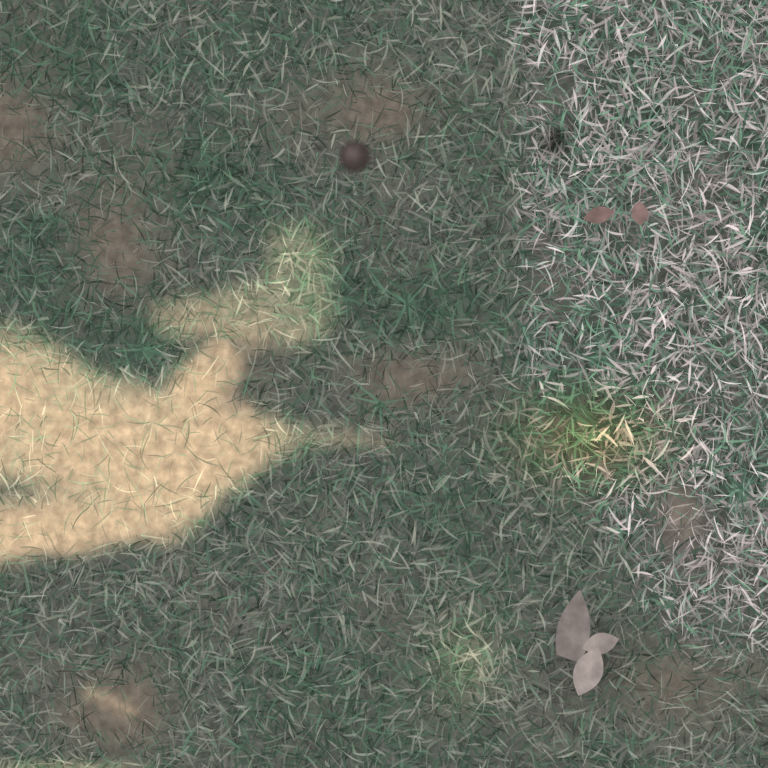
Give the GLSL for this texture, as a WebGL 1 fragment shader.

```glsl
precision highp float;
uniform vec2 u_resolution;

const int LAYERS = 15;
const int TUFT_BLADES = 11;
const float BLADE_WIDTH = .0016;
const vec3 SOIL = vec3(.45, .415, .375);
const vec3 THATCH = vec3(.36, .375, .345);
const vec3 GREEN = vec3(.285, .385, .315);
const vec3 STRAW = vec3(.50, .505, .465);
const vec3 PALE_STRAW = vec3(.58, .55, .535);
const vec3 DARK_GAP = vec3(.22, .245, .22);
const vec3 DRY_LEAF = vec3(.56, .52, .50);
const vec3 SUN = vec3(1.88, 1.78, 1.6);
const vec3 OPEN_SKY = vec3(1.14, 1.13, 1.15);

float hash(vec2 p) { return fract(sin(dot(p, vec2(127.1, 311.7))) * 43758.5); }

float corner(vec2 i, vec2 f, vec2 o) {
  float a = 6.2832 * hash(i + o);
  return dot(vec2(cos(a), sin(a)), f - o);
}

float gradientNoise(vec2 p) {
  vec2 i = floor(p), f = fract(p), u = f * f * (3. - 2. * f), e = vec2(1, 0);
  return mix(mix(corner(i, f, e.yy), corner(i, f, e), u.x),
             mix(corner(i, f, e.yx), corner(i, f, e.xx), u.x), u.y);
}

float fbm(vec2 p) {
  return gradientNoise(p) + .5 * gradientNoise(p * 2.1 + 7.) + .25 * gradientNoise(p * 4.3 + 3.);
}

// Capsule from s.xy to s.zw, radius ra to rb
float taper(vec2 p, vec4 s, float ra, float rb) {
  vec2 ab = s.zw - s.xy;
  float h = clamp(dot(p - s.xy, ab) / dot(ab, ab), 0., 1.);
  return length(p - s.xy - ab * h) - mix(ra, rb, h);
}

// Pointed leaf from s.xy to s.zw
float leaf(vec2 p, vec4 s, float w) {
  vec2 ab = s.zw - s.xy, q = p - s.xy;
  float h = dot(q, ab) / dot(ab, ab);
  return abs(q.x * ab.y - q.y * ab.x) / length(ab) - w * 4. * h * (1. - h);
}

float blob(vec2 p, float x, float y, float rx, float ry) {
  vec2 q = (p - vec2(x, y)) / vec2(rx, ry);
  return exp(-dot(q, q));
}

float cover(float d, float aa) { return clamp(.5 - d / aa, 0., 1.); }

float sunlight(vec2 p) {
  float d = taper(p, vec4(-.03, .42, .2, .4), .168, .105);
  d = min(d, taper(p, vec4(.2, .405, .36, .43), .1, .028));
  d = min(d, taper(p, vec4(.36, .43, .5, .425), .026, .008));
  d = min(d, taper(p, vec4(.23, .45, .28, .54), .06, .03));
  d = min(d, taper(p, vec4(.22, .58, .38, .6), .025, .05));
  d = min(d, taper(p, vec4(.385, .6, .39, .67), .055, .045));
  float s = smoothstep(.018, -.026, d + .016 * fbm(p * 11.));
  s *= 1. - .6 * blob(p, 0., .36, .075, .022);
  s *= 1. - .75 * blob(p, .17, .54, .055, .04);
  s *= 1. - .4 * smoothstep(.27, .45, p.x) * smoothstep(.52, .46, p.y);
  s *= 1. - .35 * smoothstep(.5, .58, p.y);
  s += .45 * blob(p, .605, .14, .045, .055) + .6 * blob(p, .08, 0., .1, .01);
  s += .5 * smoothstep(.018, -.012, taper(p, vec4(.12, .098, .17, .075), .005, .004));
  return clamp(s, 0., 1.);
}

float bareSoil(vec2 p, float sun) {
  float s = .85 * blob(p, .48, .86, .1, .05) + .8 * blob(p, 0., .85, .07, .1);
  s += .8 * blob(p, .15, .7, .08, .1) + .7 * blob(p, .53, .51, .1, .045);
  s += .8 * blob(p, .885, .335, .045, .045) + .9 * blob(p, .15, .09, .08, .07);
  s += .7 * blob(p, .9, .1, .13, .07) + .4 * blob(p, .33, .52, .07, .06);
  s += .95 * sun * smoothstep(.74, .48, p.y) * smoothstep(.2, .25, p.y);
  return clamp(s + .06 + .45 * fbm(p * 9.), 0., 1.);
}

float greenness(vec2 p) {
  float g = blob(p, .12, .92, .13, .05) + blob(p, .24, .77, .08, .07);
  g += blob(p, .05, .68, .07, .07) + blob(p, .19, .56, .06, .05);
  g += blob(p, .53, .61, .09, .05) + blob(p, .75, .46, .08, .04);
  return clamp(.44 + .35 * g + .4 * fbm(p * 6. + 20.), .05, .95);
}

void main() {
  vec2 p = gl_FragCoord.xy / u_resolution;
  float px = 1. / u_resolution.y, sun = sunlight(p), soil = bareSoil(p, sun), green = greenness(p);
  float edge = .675 + .2 * smoothstep(.5, .12, p.y) + .03 * fbm(p * 14.);
  float open = smoothstep(-.02, .03, p.x - edge) * smoothstep(.08, .24, p.y);

  // Ground
  vec3 under = mix(mix(THATCH, GREEN * .8, green * .5), DARK_GAP, open * .8);
  vec3 col = mix(under, SOIL, soil) * (1. + .2 * fbm(p * 70.));

  // Scattered blades, darker ones first
  vec3 straw = mix(STRAW, PALE_STRAW, open);
  for (int k = 0; k < LAYERS; k++) {
    float n = float(k), scale = mix(34., 60., fract(n * .618));
    vec2 g = p * scale + n * 17.3;
    for (int j = 0; j < 9; j++) {
      vec2 id = floor(g) + vec2(mod(float(j), 3.), floor(float(j) / 3.)) - 1.;
      float h = hash(id), tint = hash(id + 31.7), a = 6.2832 * hash(id + 71.9);
      vec2 q = g - id - vec2(hash(id + 5.3), hash(id + 9.1));
      q = vec2(q.x * cos(a) + q.y * sin(a), q.y * cos(a) - q.x * sin(a));
      float t = q.x / mix(.4, .95, tint);
      float bow = .6 * (hash(id + 57.1) - .5) * (q.x * q.x - .2);
      float d = abs(q.y + bow) - BLADE_WIDTH * scale * (1. - t * t) * (.4 + h);
      float alpha = cover(d, scale * px * 1.4) * step(abs(t), 1.) * step(h, mix(.95, .15, soil));
      vec3 blade = mix(straw, GREEN, smoothstep(-.2, .2, green - hash(id + 13.7)));
      blade *= mix(.6, 1.1, n / float(LAYERS - 1)) * mix(.65, 1.35, hash(id + 3.9));
      col = mix(col, blade * (1. + .1 * open), alpha * mix(.66, .8, open) * (1. - .25 * sun));
    }
  }

  // Tufts fanning from a root
  for (int n = 0; n < 4; n++) {
    vec2 root = n == 0 ? vec2(.965, .365) : n == 1 ? vec2(.495, .475) : n == 2 ? vec2(.185, .545) : vec2(.53, .605);
    for (int k = 0; k < TUFT_BLADES; k++) {
      vec2 id = vec2(k, n + 80);
      float a = 6.2832 * hash(id), r = mix(.02, .055, hash(id + 4.));
      float d = taper(p, vec4(root, root + r * vec2(cos(a), sin(a))), .002, .0004);
      col = mix(col, GREEN * mix(.7, 1.5, hash(id + 9.)), .65 * cover(d, px * 1.4));
    }
  }

  // Light
  col *= mix(vec3(1), OPEN_SKY, open) * mix(vec3(1), SUN, sun);
  col *= 1. + vec3(.2, .13, -.08) * blob(p, .77, .43, .09, .055);
  col *= 1. - .6 * blob(p, .725, .815, .018, .02);

  // Round seed pod
  float pod = length(p - vec2(.462, .796)) - .02;
  vec3 husk = vec3(.29, .25, .24) * (.85 + .6 * blob(p, .458, .801, .012, .012));
  col = mix(col, husk, .9 * cover(pod, .008));

  // Dry leaves
  col *= 1. - .3 * blob(p, .762, .15, .045, .05);
  vec3 dry = DRY_LEAF * (1. + .2 * fbm(p * 45.));
  float tall = max(leaf(p, vec4(.755, .232, .737, .115), .022), .142 - p.y - .35 * (p.x - .74));
  col = mix(col, dry * .95, cover(tall, px * 1.5));
  col = mix(col, dry * 1.08, cover(leaf(p, vec4(.758, .156, .806, .168), .014), px * 1.5));
  col = mix(col, dry * 1.15, cover(leaf(p, vec4(.779, .157, .753, .094), .019), px * 1.5));
  float scraps = min(leaf(p, vec4(.76, .715, .8, .725), .011), leaf(p, vec4(.832, .738, .834, .706), .011));
  col = mix(col, dry * vec3(.93, .83, .83), cover(scraps, px * 1.5));

  gl_FragColor = vec4(clamp(col, 0., 1.), 1);
}
```
